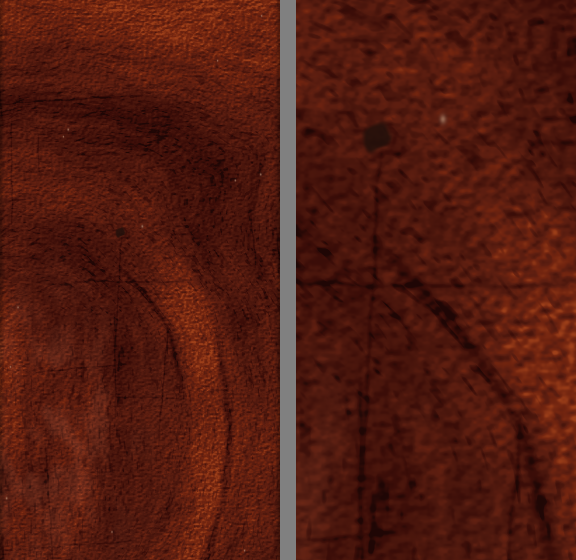
Left: the whole. Right: its middle third, enlarged.
Write a Shadertoy shader that draws this texture.

```glsl
// Aged red-brown wood with arching grain, fine pores, scratches and specks.

const vec3 SHADOW = vec3(0.12, 0.025, 0.02);
const vec3 DEEP   = vec3(0.23, 0.05, 0.03);
const vec3 BROWN  = vec3(0.29, 0.085, 0.048);
const vec3 RED    = vec3(0.36, 0.115, 0.062);
const vec3 RUST   = vec3(0.44, 0.14, 0.06);
const vec3 AMBER  = vec3(0.62, 0.25, 0.10);
const vec3 HAZE   = vec3(0.47, 0.21, 0.14);

const vec2  ARCH_CENTER = vec2(0.0, 0.45);
const vec2  ARCH_RADII  = vec2(0.80, 0.95);
const float BASE_TONE   = 0.37;
const float STREAKS     = 0.34;
const float RELIEF      = 0.36;
const float PORES       = 0.24;
const int   SCRATCHES   = 14;
const int   SPECKS      = 12;

float hash(vec2 p) {
    vec3 q = fract(vec3(p.xyx) * 0.1031);
    q += dot(q, q.yzx + 33.33);
    return fract((q.x + q.y) * q.z);
}

float noise(vec2 p) {
    vec2 i = floor(p), f = fract(p);
    f = f * f * (3.0 - 2.0 * f);
    return mix(mix(hash(i), hash(i + vec2(1, 0)), f.x),
               mix(hash(i + vec2(0, 1)), hash(i + vec2(1, 1)), f.x), f.y);
}

float fbm(vec2 p) {
    float sum = 0.0, amp = 0.53;
    for (int i = 0; i < 4; i++) {
        sum += amp * noise(p);
        p = mat2(1.6, 1.2, -1.2, 1.6) * p + 7.3;
        amp *= 0.5;
    }
    return sum;
}

float bell(float x, float width) { x /= width; return exp(-x * x); }

float glow(vec2 p, vec2 center, vec2 size) {
    vec2 q = (p - center) / size;
    return exp(-dot(q, q));
}

vec3 woodRamp(float t) {
    vec3 c = mix(SHADOW, DEEP, smoothstep(-0.08, 0.15, t));
    c = mix(c, BROWN, smoothstep(0.13, 0.32, t));
    c = mix(c, RED, smoothstep(0.30, 0.50, t));
    c = mix(c, RUST, smoothstep(0.48, 0.70, t));
    return mix(c, AMBER, smoothstep(0.66, 1.08, t));
}

// Broad light and dark zones; r is the arch radius, 1 on the bright band
float zones(vec2 p, float r) {
    float t = BASE_TONE + 0.30 * smoothstep(1.36, 1.56, r) * smoothstep(1.5, 1.85, p.y);
    t += 0.30 * bell(r - 0.97, 0.10) * mix(1.0, 0.55, smoothstep(0.9, 1.3, p.y));
    t += 0.15 * glow(p, vec2(0.65, 0.90), vec2(0.14, 0.16));
    t += 0.16 * glow(p, vec2(0.95, 0.15), vec2(0.25, 0.40));
    t += 0.20 * glow(p, vec2(0.0, 0.68), vec2(0.08, 0.30));
    t += 0.12 * glow(p, vec2(0.72, 1.94), vec2(0.25, 0.10));
    t += 0.10 * glow(p, vec2(0.15, 0.40), vec2(0.28, 0.45));
    t -= 0.13 * bell(r - 1.20, 0.11) * smoothstep(0.9, 1.4, p.y);
    t -= 0.18 * glow(p, vec2(0.36, 0.98), vec2(0.25, 0.18));
    t -= 0.20 * glow(p, vec2(0.43, 0.68), vec2(0.05, 0.13));
    return t;
}

// Thin faint scratches, mostly near vertical or horizontal
float scratches(vec2 p) {
    float mark = 0.0;
    for (int i = 0; i < SCRATCHES; i++) {
        float k = float(i);
        vec2 mid = vec2(hash(vec2(k, 1.7)), 2.0 * hash(vec2(k, 5.3)));
        vec2 q = p - mid;
        if (i % 3 == 0) q = q.yx;
        q.x += (hash(vec2(k, 9.1)) - 0.5) * 0.2 * q.y + 0.005 * noise(q.yy * 20.0 + k);
        float len = mix(0.06, 0.32, hash(vec2(k, 3.9)));
        mark += bell(q.x, 0.003) * (1.0 - smoothstep(0.6 * len, len, abs(q.y)));
    }
    return min(mark, 1.0);
}

float specks(vec2 p) {
    float mark = 0.0;
    for (int i = 0; i < SPECKS; i++) {
        float k = float(i) + 40.0;
        vec2 spot = vec2(hash(vec2(k, 2.1)), 2.0 * hash(vec2(k, 6.7)));
        float size = mix(0.0025, 0.0045, hash(vec2(k, 8.8)));
        mark += glow(p, spot, vec2(size, size * 1.4));
    }
    return min(mark, 1.0);
}

void mainImage(out vec4 fragColor, in vec2 fragCoord) {
    vec2 p = fragCoord / iResolution.x;

    // Arch coordinates: x along the grain, y across it
    vec2 radii = ARCH_RADII + vec2(0.6 * smoothstep(1.1, 1.9, p.y), 0.0);
    vec2 d = (p - ARCH_CENTER) / radii;
    float r = length(d) + 0.10 * (fbm(p * 3.5) - 0.5);
    vec2 arch = vec2(atan(d.y, d.x) * max(r, 0.3), r);
    float inner = (1.0 - smoothstep(0.55, 0.85, r)) * (1.0 - smoothstep(0.7, 1.05, p.y));
    vec2 upright = vec2(p.y, p.x + 0.03 * fbm(p * 4.0));

    // Streaks, cloudy stains and pores
    float streak = mix(fbm(arch * vec2(3.0, 26.0)), fbm(upright * vec2(3.5, 24.0)), inner);
    float fine = mix(noise(arch * vec2(14.0, 110.0)), noise(upright * vec2(14.0, 95.0)), inner);
    float pore = mix(noise(arch * vec2(55.0, 130.0)), noise(upright * vec2(50.0, 120.0)), inner);
    float stain = fbm(p * 7.0 + 3.0);
    float t = zones(p, r);
    t += STREAKS * (streak - 0.5) + 0.12 * (fine - 0.5) + 0.34 * (stain - 0.5);
    t -= PORES * smoothstep(0.62, 0.95, pore);

    // Crackled surface relief, stronger on bright wood
    vec2 g = p * vec2(105.0, 140.0);
    float relief = noise(g) - noise(g + vec2(0.5, -0.8)) + 0.5 * (noise(g * 1.9) - 0.5);
    t += RELIEF * relief * mix(0.6, 1.2, smoothstep(0.2, 0.7, t));

    // Dark growth lines, scratches and knot
    float wobble = 0.025 * (noise(p * 9.0) - 0.5);
    t -= 0.28 * bell(r - 1.04 + wobble, 0.017) * smoothstep(0.58, 0.7, p.x) * (1.0 - smoothstep(0.7, 0.9, p.y));
    t -= 0.28 * bell(r - 0.83 + wobble, 0.011) * smoothstep(0.5, 0.7, p.y) * (1.0 - smoothstep(1.0, 1.08, p.y));
    t -= 0.20 * scratches(p);
    vec2 k = p - vec2(0.43, 1.17);
    float knot = 1.0 - smoothstep(0.7, 1.25, length(vec2(k.x - 0.4 * k.y, k.y)) / 0.016 + 0.5 * (noise(p * 90.0) - 0.5));

    // Colour, worn haze at lower left, pale specks and darkened rim
    vec3 color = woodRamp(t);
    float worn = glow(p, vec2(0.18, 0.45), vec2(0.28, 0.45)) * smoothstep(0.45, 0.75, fbm(p * vec2(14.0, 8.0)));
    color = mix(color, HAZE * (0.7 + 0.7 * t), 0.6 * worn);
    color = mix(color, vec3(0.13, 0.06, 0.04), 0.85 * knot);
    color = mix(color, vec3(0.68, 0.50, 0.40), 0.75 * specks(p));
    float rim = min(p.x, 1.0 - p.x);
    color *= mix(0.75, 1.0, smoothstep(0.0, 0.02, rim));
    fragColor = vec4(color, 1.0);
}
```
